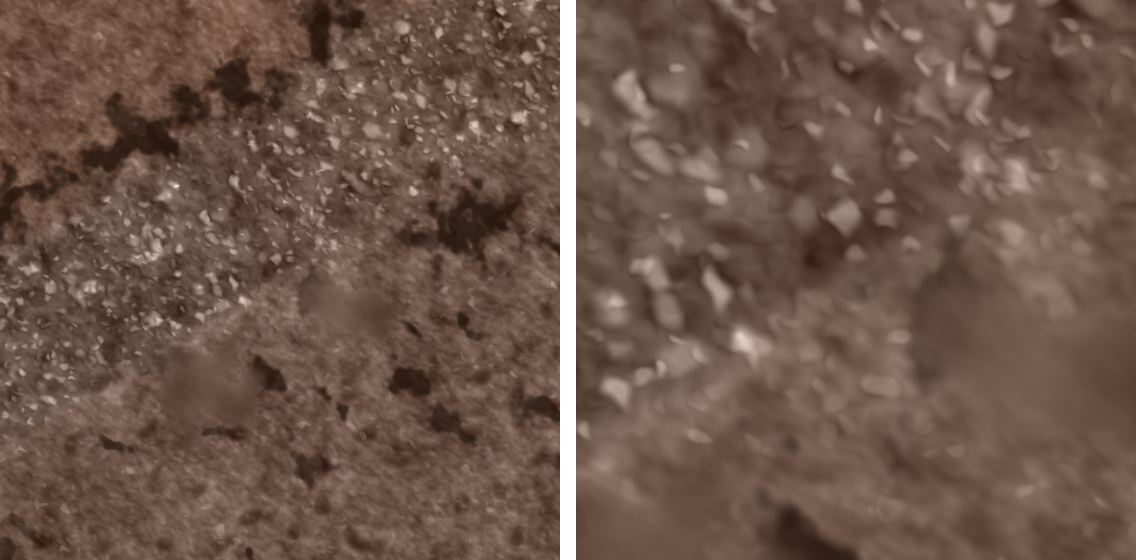
Left, the full canvas; right, a detail of the centre.
Write a WebGL 2 fragment shader that draws this texture.

```glsl
#version 300 es
precision highp float;
// Aerial view of dry brown earth crossed by a diagonal band of pale gravel.
// Gradient noise makes the soil grain, jittered cells make the stones, and
// warped, eroded ellipses make the dark scrub along the band and on the slope.
uniform vec2 u_resolution;
out vec4 fragColor;

vec2 hash22(vec2 p) {
  vec3 q = fract(p.xyx * vec3(0.1031, 0.1030, 0.0973));
  q += dot(q, q.yzx + 33.33);
  return fract((q.xx + q.yz) * q.zy);
}

mat2 rotation(float a) {
  return mat2(cos(a), sin(a), -sin(a), cos(a));
}

float cornerSlope(vec2 cell, vec2 offset) {
  float a = 6.2832 * hash22(cell + 71.0).x;
  return dot(vec2(cos(a), sin(a)), offset);
}

float gradientNoise(vec2 p) {
  vec2 i = floor(p), f = fract(p);
  vec2 u = f * f * f * (f * (f * 6.0 - 15.0) + 10.0);
  vec2 x = vec2(1, 0), y = vec2(0, 1);
  return mix(mix(cornerSlope(i, f), cornerSlope(i + x, f - x), u.x),
             mix(cornerSlope(i + y, f - y), cornerSlope(i + 1.0, f - 1.0), u.x), u.y);
}

// Tone offset of a layer of randomly turned, overlapping stones
float stones(vec2 p, float scale) {
  vec2 q = p * scale;
  q += 0.35 * vec2(gradientNoise(q * 1.3), gradientNoise(q * 1.3 + 40.0));
  vec2 cell = floor(q);
  float tone = -0.04;
  for (int k = 0; k < 9; k++) {
    vec2 id = cell + vec2(k % 3 - 1, k / 3 - 1);
    vec2 place = hash22(id + scale), look = hash22(id + scale + 57.0);
    vec2 d = rotation(0.6 + 1.6 * (place.x - 0.5)) * (q - id - place);
    d.y *= 1.2 + 0.7 * place.y;
    float size = 0.35 + 0.35 * look.y;
    float shade = 1.0 - smoothstep(0.3 * size, 1.3 * size, length(d + vec2(0.15, 0.35)));
    float body = 1.0 - smoothstep(0.3 * size, 1.25 * size, length(d));
    tone = mix(tone, -0.17, 0.5 * shade);
    tone = mix(tone, mix(-0.10, 0.36, pow(look.x, 2.5)), body);
  }
  return tone;
}

// Soft ellipse whose outline is eaten away by noise
float scrub(vec2 d, vec2 radius, float erosion) {
  return 1.0 - smoothstep(0.4, 1.3, length(d / radius) + erosion);
}

void main() {
  vec2 p = gl_FragCoord.xy / u_resolution.y;

  // Coordinates along and across the gravel band
  vec2 fromBand = p - vec2(0.0, 0.375);
  float along = dot(fromBand, vec2(0.857, 0.514));
  float across = dot(fromBand, vec2(-0.514, 0.857));
  float broad = gradientNoise(p * 6.0);
  float medium = gradientNoise(p * 17.0 + 9.0);
  float ragged = across + 0.03 * broad + 0.03 * medium;
  float gravel = smoothstep(-0.175, -0.12, ragged) * (1.0 - smoothstep(0.09, 0.18, ragged));
  float upper = smoothstep(0.12, 0.22, ragged);

  // Bare rounded patches below the band
  float bare = 0.0;
  for (int i = 0; i < 2; i++) {
    vec2 d = p - vec2(0.37, 0.315) - float(i) * vec2(0.225, 0.135);
    float r = length(d * vec2(1.0, 1.1)) + 0.06 * medium + 0.05 * broad;
    bare = max(bare, 1.0 - smoothstep(0.05, 0.1, r));
  }

  // Soil grain, slightly drawn out down to the right, with dark crumbs
  vec2 g = rotation(0.55) * p;
  g.y *= 1.6;
  float grain = 0.12 * gradientNoise(g * 21.0) + 0.12 * gradientNoise(g * 45.0 + 5.0)
              + 0.07 * gradientNoise(g * 85.0 + 17.0);
  float crumbs = smoothstep(0.2, 0.5, gradientNoise(p * 20.0 + 31.0) + 0.8 * grain + 0.2 * broad);
  float coarse = stones(p, 38.0), fine = stones(p, 70.0);
  float soil = 0.025 + 0.08 * broad + 0.08 * medium + 0.85 * grain * (1.0 - 0.8 * bare);
  soil += (0.2 * fine + 0.9 * max(coarse - 0.2, 0.0) - 0.13 * crumbs) * (1.0 - bare) - 0.03 * bare;
  float rubble = 0.07 + 0.85 * coarse + 0.65 * fine + 0.5 * grain;
  rubble += 0.1 * broad + 0.12 * medium - 0.1 * crumbs;
  float tone = mix(soil, rubble, gravel * (1.0 - bare));

  // Pale lip on the lower edge of the band
  float lip = (across + 0.16 + 0.03 * medium) / 0.014;
  tone += 0.07 * exp(-lip * lip) * (1.0 - smoothstep(0.35, 0.7, along));

  // Long scrub shadows at spaced steps along the upper edge
  vec2 warp = vec2(gradientNoise(p * 14.0 + 3.0), gradientNoise(p * 14.0 + 53.0));
  float erosion = 0.8 * medium + 0.8 * gradientNoise(p * 34.0) + 0.5 * gradientNoise(p * 68.0);
  float dark = 0.0;
  for (int i = 0; i < 5; i++) {
    vec2 r = hash22(vec2(i, 13));
    vec2 d = vec2(along, across) - vec2(0.14 + 0.215 * float(i) + 0.04 * r.x, 0.17 + 0.03 * r.y);
    d = rotation(0.9 * (r.x - 0.5)) * (d + 0.07 * warp);
    dark = max(dark, scrub(d, vec2(0.085 + 0.03 * r.y, 0.025 + 0.02 * r.x), erosion));
    // Upright arm rising from the shadow
    vec2 arm = rotation(0.9) * (d - vec2(0.0, 0.035));
    dark = max(dark, 0.8 * scrub(arm, vec2(0.022, 0.055) * (0.5 + 0.7 * r.y), erosion));
  }

  // One full bush, and small tufts scattered over the lower slope
  vec2 bush = p - vec2(0.85, 0.595) + 0.05 * warp;
  dark = max(dark, scrub(bush, vec2(0.078, 0.055), erosion));
  float slope = 1.0 - smoothstep(-0.18, -0.13, across);
  vec2 cell = floor(p * 8.0);
  for (int k = 0; k < 9; k++) {
    vec2 id = cell + vec2(k % 3 - 1, k / 3 - 1);
    vec2 r = hash22(id + 23.0), s = hash22(id + 91.0);
    vec2 d = rotation(2.0 * s.x - 0.6) * (p - (id + r) / 8.0 + 0.06 * warp);
    float tuft = scrub(d, vec2(0.036, 0.018) * (0.6 + 0.8 * s.y), 1.2 * erosion);
    dark = max(dark, (0.6 + 0.4 * r.x) * tuft * slope * step(0.5, s.x) * (1.0 - 0.8 * bare));
  }

  // Warm soil above, greyer stone in the band, near-black scrub
  vec3 color = vec3(0.412, 0.312, 0.26) + tone * vec3(1.0, 1.02, 1.01);
  color += upper * (vec3(0.022, 0.0, -0.01) + 0.05 * broad * vec3(0.6, 0.3, -0.1));
  color += gravel * (1.0 - smoothstep(0.2, 0.9, along)) * vec3(-0.012, 0.0, 0.008);
  color = mix(color, vec3(0.175, 0.105, 0.07) + 0.25 * tone, 0.95 * dark);
  fragColor = vec4(clamp(color, 0.0, 1.0), 1.0);
}
```
